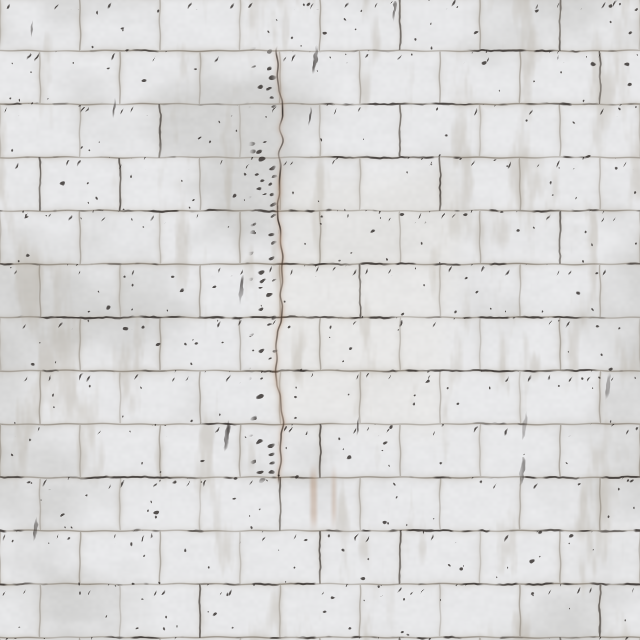
Write a WebGL 1 fragment shader that draws this texture.

```glsl
precision highp float;
// Whitewashed block wall: running bond with stained joints, pits, drips and one long crack.
uniform vec2 u_resolution;

const vec2 BLOCKS = vec2(8.0, 12.0);      // blocks across and courses down
const float COURSE_SHIFT = 0.004;         // height of the lowest bed joint
const float JOINT_HALF = 0.0011;          // half width of a joint
const float WOBBLE = 0.0011;              // unevenness of the joints
const float CRACK_X = 0.437;
const vec2 CRACK_SPAN = vec2(0.25, 0.92); // lower and upper end of the crack
const vec3 PAINT = vec3(0.908, 0.910, 0.916);
const vec3 SHADE = vec3(0.825, 0.825, 0.822);
const vec3 WARM_PATCH = vec3(0.908, 0.904, 0.896);
const vec3 GRIME = vec3(0.70, 0.67, 0.62);
const vec3 MORTAR = vec3(0.56, 0.53, 0.49);
const vec3 RUST = vec3(0.62, 0.43, 0.28);
const vec3 SOOT = vec3(0.20, 0.18, 0.17);
const float TAU = 6.2831853;

float hash(vec2 p) {
  vec3 q = fract(p.xyx * 0.1031);
  q += dot(q, q.yzx + 33.33);
  return fract((q.x + q.y) * q.z);
}

// Value noise on a grid that wraps at the canvas edge
float noise(vec2 p, vec2 grid) {
  vec2 c = floor(p * grid), f = fract(p * grid);
  f *= f * (3.0 - 2.0 * f);
  vec2 a = mod(c, grid) + grid.yx, b = mod(c + 1.0, grid) + grid.yx;
  return mix(mix(hash(a), hash(vec2(b.x, a.y)), f.x),
             mix(hash(vec2(a.x, b.y)), hash(b), f.x), f.y);
}

float fbm(vec2 p, vec2 grid) {
  float sum = 0.0, amp = 0.5;
  for (int i = 0; i < 4; i++) {
    sum += amp * noise(p, grid);
    grid *= 2.0;
    amp *= 0.5;
  }
  return sum;
}

float stroke(float d, float halfWidth, float px) {
  return 1.0 - smoothstep(halfWidth - px, halfWidth + px, abs(d));
}

float band(float x, float lo, float hi, float soft) {
  return smoothstep(lo - soft, lo + soft, x) * (1.0 - smoothstep(hi - soft, hi + soft, x));
}

// One leaning ellipse per chosen cell; radius in canvas units
float specks(vec2 p, vec2 grid, vec2 radius, float chance, float lean, float seed, float px) {
  vec2 id = mod(floor(p * grid), grid) + seed;
  vec2 centre = 0.5 + 0.6 * (vec2(hash(id + 3.1), hash(id + 7.7)) - 0.5);
  vec2 q = (fract(p * grid) - centre) / grid;
  q.x -= lean * q.y;
  vec2 r = radius * mix(0.4, 1.0, hash(id + 13.3));
  float d = (length(q / r) - 1.0) * min(r.x, r.y);
  return step(hash(id), chance) * (1.0 - smoothstep(-px, px, d));
}

void main() {
  vec2 p = gl_FragCoord.xy / u_resolution;
  float px = 0.7 / min(u_resolution.x, u_resolution.y);
  float ragged = noise(p, vec2(150.0)) - 0.5;
  vec2 warped = p + 0.003 * vec2(ragged, noise(p, vec2(130.0)) - 0.5);

  // Block layout with slightly wavering joints
  vec2 waver = vec2(sin(TAU * (9.0 * p.y + 2.0 * p.x)) + sin(TAU * 23.0 * p.y),
                    sin(TAU * (5.0 * p.x + 3.0 * p.y)) + sin(TAU * 17.0 * p.x));
  vec2 wall = (p + 0.5 * WOBBLE * waver - vec2(0.0, COURSE_SHIFT)) * BLOCKS;
  float course = mod(floor(wall.y), BLOCKS.y);
  wall.x += 0.5 * (1.0 - mod(course, 2.0));
  vec2 toJoint = (fract(wall + 0.5) - 0.5) / BLOCKS;
  vec2 edge = mod(floor(wall + 0.5), BLOCKS);
  float blockTone = hash(vec2(mod(floor(wall.x), BLOCKS.x), course) + 41.0);

  // Painted faces: clouds, brushed grain, a warm patch
  float cloud = fbm(p, vec2(5.0, 6.0));
  vec3 col = mix(SHADE, PAINT, smoothstep(0.2, 0.52, cloud + 0.10 * (blockTone - 0.5)));
  float patchMask = band(p.x + 0.1 * cloud, 0.48, 0.76, 0.03) * band(p.y + 0.1 * cloud, 0.38, 0.77, 0.04);
  col = mix(col, WARM_PATCH, 0.65 * patchMask);
  col += 0.022 * (fbm(p, vec2(24.0, 90.0)) - 0.47) + 0.016 * ragged;
  col = mix(col, GRIME, 0.35 * smoothstep(0.55, 0.75, fbm(p, vec2(28.0, 7.0))));

  // Grime halo, mortar lines and dark gaps
  float fade = noise(p, vec2(22.0, 24.0));
  float nearest = min(abs(toJoint.x), abs(toJoint.y));
  col = mix(col, GRIME, 0.42 * exp(-nearest / 0.004) * (0.3 + fade));
  float upright = hash(vec2(edge.x, course) + 71.0);
  float bed = stroke(toJoint.y, JOINT_HALF, px);
  float head = stroke(toJoint.x, JOINT_HALF, px);
  col = mix(col, MORTAR, max(bed * (0.40 + 0.5 * fade), head * (0.25 + 0.5 * upright)));
  float gap = smoothstep(0.48, 0.72, noise(p, vec2(70.0)) * 0.5 + 0.5 * noise(p, vec2(9.0, 12.0)));
  float bedGap = stroke(toJoint.y + 0.002 * ragged, 0.0015, px) * gap;
  float headGap = stroke(toJoint.x + 0.002 * ragged, 0.0013, px) * step(0.72, upright) * (0.25 + 0.6 * fade);
  col = mix(col, SOOT, 0.8 * max(bedGap, headGap));

  // Long crack with rusty edges
  float along = band(p.y, CRACK_SPAN.x, CRACK_SPAN.y, 0.01);
  float crackD = p.x - CRACK_X - 0.003 * sin(TAU * 4.0 * p.y) - 0.008 * (noise(p, vec2(2.0, 50.0)) - 0.5);
  col = mix(col, RUST, along * 0.45 * exp(-abs(crackD) / 0.003) * (0.3 + fade));
  col = mix(col, SOOT, along * stroke(crackD, 0.0012, px) * (0.15 + 0.75 * noise(p, vec2(3.0, 40.0))));

  // Rust runs
  float runs = band(p.x, 0.485, 0.495, 0.004) + 0.6 * band(p.x, 0.518, 0.525, 0.004);
  col = mix(col, RUST, 0.4 * runs * band(p.y, 0.185, 0.26, 0.02) * (0.4 + fade));

  // Pits, crowded beside the crack, nail marks under beds, drips
  float crowd = along * band(p.x, 0.395, 0.43, 0.008);
  float pits = specks(warped, vec2(34.0), vec2(0.0038, 0.0030), 0.075, 0.3, 5.0, px);
  pits = max(pits, specks(warped, vec2(60.0, 70.0), vec2(0.0055, 0.0038), 0.5, 0.5, 19.0, px) * crowd);
  pits = max(pits, specks(warped, vec2(75.0), vec2(0.0017, 0.0021), 0.04, 0.0, 29.0, px));
  float underBed = smoothstep(0.76, 0.82, fract(wall.y));
  pits = max(pits, specks(warped, vec2(60.0, 72.0), vec2(0.0016, 0.0042), 0.22, 0.5, 37.0, px) * underBed);
  float drips = specks(warped, vec2(30.0, 14.0), vec2(0.0035, 0.021), 0.035, 0.12, 53.0, px);
  col = mix(col, SOOT, max(0.82 * pits, drips * (0.2 + 0.6 * noise(p, vec2(160.0, 30.0)))));

  gl_FragColor = vec4(clamp(col, 0.0, 1.0), 1.0);
}
```
